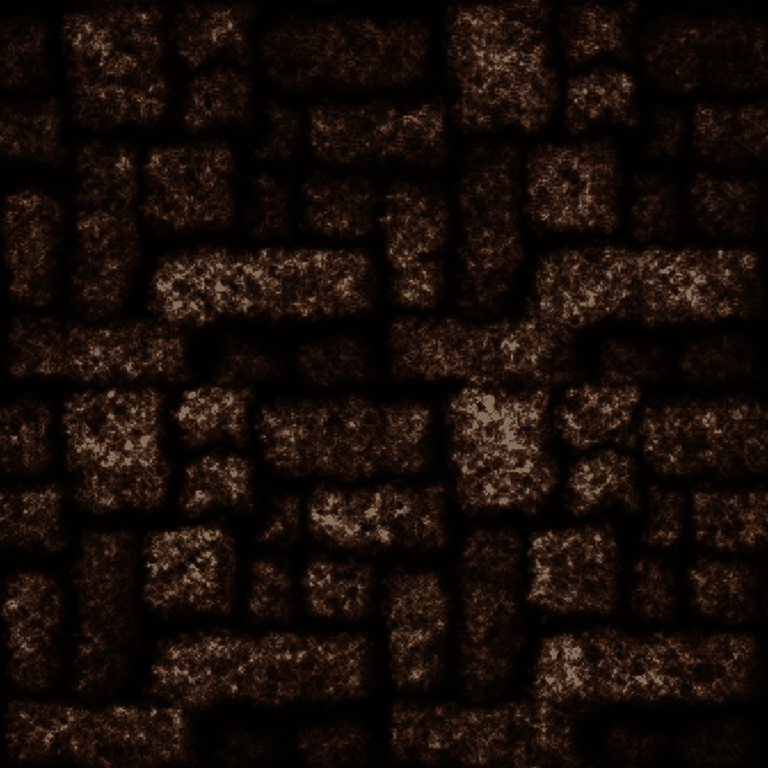
Write a WebGL 1 fragment shader that draws this texture.

```glsl
precision highp float;
// Dark, rough cobbles with black joints: a patch of 15 stones repeated 2 x 2.
// Each stone is a wobbled rounded box with its own tone; soft blotches, pits
// and fine grain wear the faces, and a dim glow lights the middle of the wall.

uniform vec2 u_resolution;

const float REPEATS = 2.0;
const float TILE = 24.0;              // layout units per repeat
const float WALL = TILE * REPEATS;    // layout units across the canvas

float hash(vec2 p) {
  return fract(sin(dot(p, vec2(127.1, 311.7))) * 43758.5453);
}

// Value noise that wraps after `period` cells.
float noise(vec2 p, float period) {
  vec2 i = floor(p), f = fract(p);
  f = f * f * (3.0 - 2.0 * f);
  vec2 a = mod(i, period), b = mod(i + 1.0, period);
  return mix(mix(hash(a), hash(vec2(b.x, a.y)), f.x),
             mix(hash(vec2(a.x, b.y)), hash(b), f.x), f.y);
}

float fbm(vec2 p, float period) {
  float sum = 0.0, amp = 0.5;
  for (int i = 0; i < 4; i++) {
    sum += amp * noise(p, period);
    p *= 2.0;
    period *= 2.0;
    amp *= 0.5;
  }
  return sum / 0.9375;
}

float roundedBox(vec2 p, vec2 halfSize, float radius) {
  vec2 q = abs(p) - halfSize + radius;
  return length(max(q, 0.0)) + min(max(q.x, q.y), 0.0) - radius;
}

// Brightness of one stone; box holds its centre and half size.
float stone(vec2 p, vec4 box, float tone) {
  vec2 d = p - box.xy;
  vec2 repeat = floor(d / TILE + 0.5);
  d -= repeat * TILE;
  // Vary size and tone between repeats.
  float vary = hash(mod(repeat, REPEATS) + box.xy) - 0.5;
  vec2 halfSize = box.zw * (1.0 + 0.08 * vary);
  float edge = roundedBox(d, halfSize, 0.55 * min(box.z, box.w));
  float face = 1.0 - smoothstep(-0.75, 0.4, edge);
  float dome = 0.8 + 0.2 * smoothstep(0.0, 1.4, -edge);
  float slope = 1.0 + 0.22 * dot(d / halfSize, vec2(-0.6, 0.7));
  return face * dome * slope * tone * (1.0 + 0.35 * vary);
}

// The irregular patch of stones: upright, square and long ones.
float cobbles(vec2 p) {
  float s = stone(p, vec4(7.4, 20.1, 3.1, 4.1), 0.95);
  s = max(s, stone(p, vec4(13.5, 22.1, 2.4, 1.9), 0.85));
  s = max(s, stone(p, vec4(13.6, 17.7, 2.1, 1.7), 0.95));
  s = max(s, stone(p, vec4(21.9, 20.6, 5.3, 2.1), 0.52));
  s = max(s, stone(p, vec4(23.7, 15.6, 4.2, 2.0), 0.68));
  s = max(s, stone(p, vec4(17.6, 15.6, 1.1, 1.8), 0.48));
  s = max(s, stone(p, vec4(17.2, 11.1, 1.4, 1.8), 0.42));
  s = max(s, stone(p, vec4(21.5, 11.1, 2.0, 1.7), 0.48));
  s = max(s, stone(p, vec4(6.5, 9.8, 1.7, 5.1), 0.48));
  s = max(s, stone(p, vec4(11.9, 12.3, 2.9, 2.7), 0.72));
  s = max(s, stone(p, vec4(2.0, 8.8, 1.75, 3.7), 0.8));
  s = max(s, stone(p, vec4(16.3, 6.1, 6.8, 2.2), 0.85));
  s = max(s, stone(p, vec4(6.2, 2.2, 6.1, 2.0), 0.65));
  s = max(s, stone(p, vec4(15.4, 1.4, 1.9, 1.3), 0.3));
  return max(s, stone(p, vec4(20.7, 1.2, 2.3, 1.4), 0.34));
}

// Worn face: blotches, small pits and two sizes of grain.
float wear(vec2 p) {
  float blotch = fbm(p * 0.5, WALL * 0.5) - 0.5;
  float mottle = fbm(p * 2.0 + 7.0, WALL * 2.0) - 0.5;
  float grain = noise(p * 3.0, WALL * 3.0) + noise(p * 7.0, WALL * 7.0) - 1.0;
  float pits = smoothstep(0.28, 0.45, fbm(p + 31.0, WALL));
  return exp(1.8 * blotch + 2.2 * mottle + 1.3 * grain) * mix(0.4, 1.0, pits);
}

// Brown ramp from near black to pale tan.
vec3 earth(float v) {
  return vec3(v, v * (0.4 + 0.9 * v), v * (0.15 + 1.08 * v));
}

void main() {
  vec2 uv = gl_FragCoord.xy / u_resolution;
  vec2 p = uv * WALL;

  // Ragged outlines, the same in every repeat, plus a finer chipping.
  vec2 wobble = vec2(fbm(p * 0.5, TILE * 0.5), fbm(p * 0.5 + 5.0, TILE * 0.5)) - 0.5;
  vec2 chips = vec2(noise(p * 3.0, WALL * 3.0), noise(p * 3.0 + 9.0, WALL * 3.0)) - 0.5;
  float shade = cobbles(p + 1.8 * wobble + 0.35 * chips);

  // Glow below the middle, fading to the top and the side edges.
  float rise = (uv.y - 0.4) * 2.4;
  float glow = 0.4 + 0.6 * exp(-rise * rise);
  glow *= 1.0 - 0.25 * smoothstep(0.35, 0.5, abs(uv.x - 0.5));

  float value = 0.01 + 0.25 * shade * glow * wear(p);
  gl_FragColor = vec4(earth(min(value, 0.5)), 1.0);
}
```
